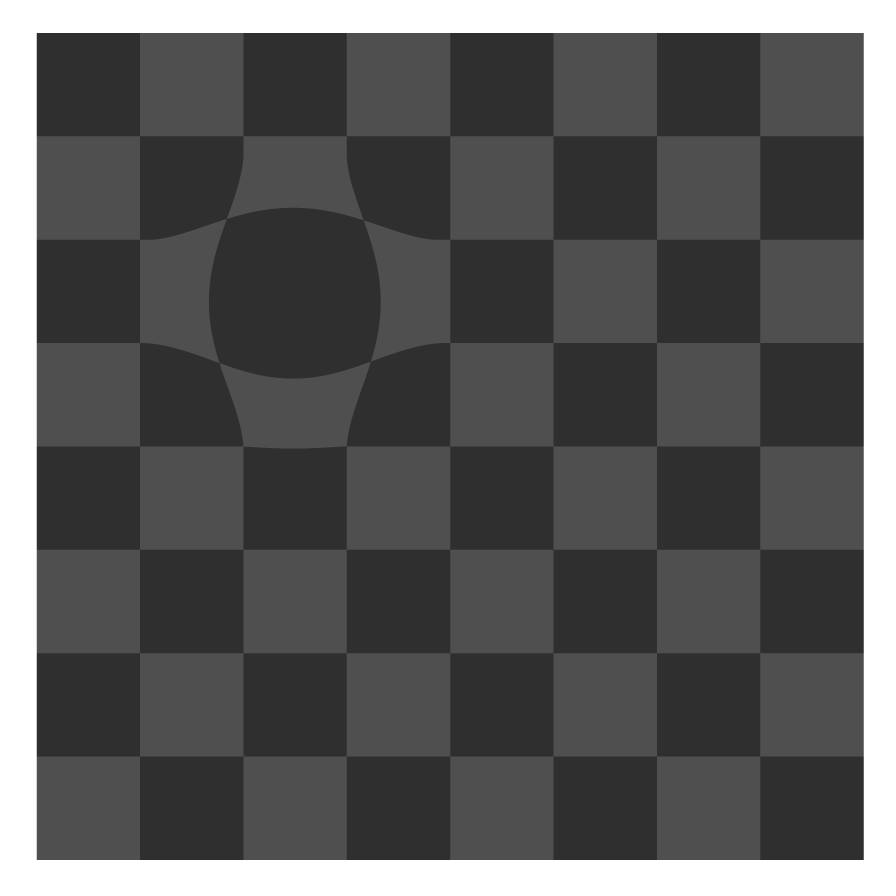
Reproduce this pattern procedurally as a WebGL 1 fragment shader.

```glsl
precision highp float;
// A dark grey 8 by 8 checkerboard on white, swollen by a round lens.
// The lens pulls each sample point toward its centre before the checker
// is looked up; a small grid of samples per pixel smooths every edge.

uniform vec2 u_resolution;

// Magnify around the lens centre, fading smoothly to nothing at its rim.
vec2 bulge(vec2 cell) {
  vec2 offset = cell - vec2(2.48, 2.6);
  float inside = max(1.0 - dot(offset, offset) / (1.5 * 1.5), 0.0);
  return cell - offset * 0.757 * pow(inside, 1.75);
}

// Board colour at a point measured in cells from the top left corner.
vec3 board(vec2 cell) {
  if (min(cell.x, cell.y) < 0.0 || max(cell.x, cell.y) > 8.0) return vec3(1.0);
  vec2 square = floor(bulge(cell));
  float odd = mod(square.x + square.y, 2.0);
  return mix(vec3(0.184), vec3(0.31), odd);
}

void main() {
  // Centre the square design on any canvas.
  float side = min(u_resolution.x, u_resolution.y);
  vec2 corner = 0.5 * (u_resolution - side);

  // Average 4 by 4 samples within the pixel.
  vec3 color = vec3(0.0);
  for (int j = 0; j < 4; j++) {
    for (int i = 0; i < 4; i++) {
      vec2 jitter = (vec2(float(i), float(j)) - 1.5) / 4.0;
      vec2 p = (gl_FragCoord.xy + jitter - corner) / side;
      vec2 cell = vec2(p.x - 0.041, 0.9632 - p.y) / 0.11537;
      color += board(cell) / 16.0;
    }
  }
  gl_FragColor = vec4(color, 1.0);
}
```
